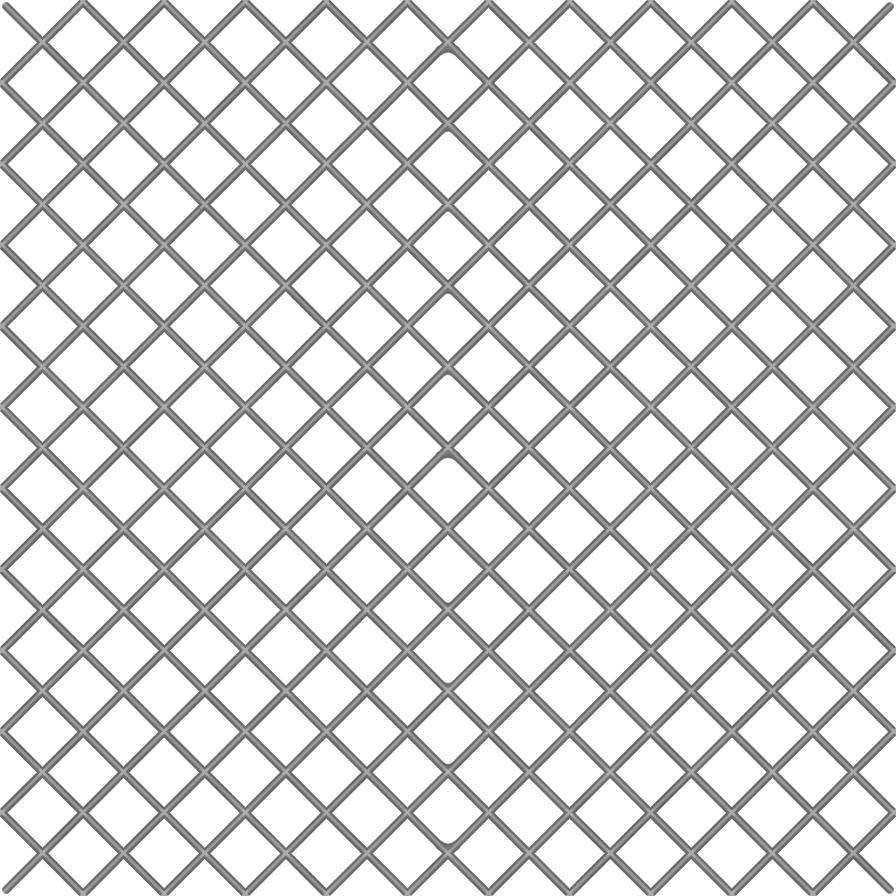
This pattern is drawn by a WebGL 2 fragment shader. Its source:

```glsl
#version 300 es
precision highp float;

uniform vec2 u_resolution;
out vec4 outColor;

const float PITCH = 0.0905;        // distance between neighbouring crossings
const float LAST_ROD = 10.0;       // rods on each side of the diagonal
const float HALF_WIDTH = 0.0045;
const float REACH = 0.4970;        // rod ends, measured from the centre
const float CORNER_TRIM = 0.0040;  // the two diagonals stop a little earlier
const float FILLET = 0.014;

const vec3 BACKGROUND = vec3(1.0);
const vec3 STEEL_DARK = vec3(0.405);
const vec3 STEEL_MID = vec3(0.47);
const vec3 STEEL_LIGHT = vec3(0.60);
const vec3 STEEL_GLINT = vec3(0.72);

float hash(vec2 p) {
    p = fract(p * vec2(0.1031, 0.1137));
    p += dot(p, p.yx + 33.33);
    return fract((p.x + p.y) * p.x * 17.0);
}

float cornerSlope(vec2 cell, vec2 offset) {
    float angle = 6.2832 * hash(cell);
    return dot(vec2(cos(angle), sin(angle)), offset);
}

float gradientNoise(vec2 p) {
    vec2 i = floor(p);
    vec2 f = fract(p);
    vec2 w = f * f * f * (f * (f * 6.0 - 15.0) + 10.0);
    vec2 e = vec2(1.0, 0.0);
    float low = mix(cornerSlope(i, f), cornerSlope(i + e, f - e), w.x);
    float high = mix(cornerSlope(i + e.yx, f - e.yx), cornerSlope(i + 1.0, f - 1.0), w.x);
    return mix(low, high, w.y);
}

// Nearest rod of one diagonal family: x = distance to its axis,
// y = signed offset across it, z = tone variation along it.
vec3 nearestRod(float across, float along, float seed) {
    float index = clamp(round(across / PITCH), -LAST_ROD, LAST_ROD);
    float axis = index * PITCH;
    float reach = REACH - (index == 0.0 ? CORNER_TRIM : 0.0);
    float overrun = max(abs(along) - (2.0 * reach - abs(axis)), 0.0);
    float wobble = 0.0004 * gradientNoise(vec2(along * 6.0, index * 3.7 + seed));
    float offset = (across - axis) * 0.70711 + wobble;
    float tone = gradientNoise(vec2(along * 18.0, index * 5.3 + seed + 40.0));
    return vec3(length(vec2(offset, overrun * 0.70711)), offset, tone);
}

float smoothMin(float a, float b, float radius) {
    float h = max(radius - abs(a - b), 0.0) / radius;
    return min(a, b) - 0.25 * h * h * radius;
}

// Some joints of the middle column are rounded on the side facing the centre.
float filletRadius(vec2 p, float radius) {
    float row = round(p.y / PITCH);
    float inward = (row > 0.0 ? -1.0 : 1.0) * (p.y - row * PITCH);
    inward = row == 0.0 ? -p.y : inward;
    float column = 1.0 - smoothstep(0.012, 0.025, abs(p.x));
    float amount = abs(row) == 5.0 || row == 0.0 ? 1.0 : 0.6 * hash(vec2(row + 20.0, 7.0));
    return max(radius * amount * column * smoothstep(0.001, 0.006, inward), 0.00001);
}

// Strength of the bright stripe, sitting just off the rod axis.
float stripe(float offset, float halfWidth, float aa) {
    float d = abs(offset - 0.08 * halfWidth);
    return 1.0 - smoothstep(0.28 * halfWidth - aa * 0.5, 0.28 * halfWidth + aa, d);
}

vec3 steel(float dist, float tone, float glow, float glint) {
    vec3 color = mix(STEEL_MID, STEEL_DARK, smoothstep(0.3, 0.7, dist / HALF_WIDTH));
    color = mix(color, STEEL_LIGHT, glow);
    color = mix(color, STEEL_GLINT, glint);
    return color + 0.04 * tone;
}

void main() {
    vec2 p = gl_FragCoord.xy / u_resolution - 0.5;
    float aa = 0.7 / min(u_resolution.x, u_resolution.y);

    // Two crossing families of rods
    vec3 falling = nearestRod(p.x + p.y, p.x - p.y, 1.5);
    vec3 rising = nearestRod(p.y - p.x, p.x + p.y, 71.5);
    float dist = smoothMin(falling.x, rising.x, filletRadius(p, FILLET));
    float coverage = 1.0 - smoothstep(-aa, aa, dist - HALF_WIDTH);

    // Stripes run through each other and brighten at the crossings
    float glow = max(stripe(falling.y, HALF_WIDTH, aa), stripe(rising.y, HALF_WIDTH, aa));
    float joint = 1.0 - smoothstep(0.5, 1.6, max(falling.x, rising.x) / HALF_WIDTH);
    float tone = falling.x < rising.x ? falling.z : rising.z;

    vec3 rod = steel(max(dist, 0.0), tone, glow, 0.6 * glow * joint);
    outColor = vec4(mix(BACKGROUND, rod, coverage), 1.0);
}
```
